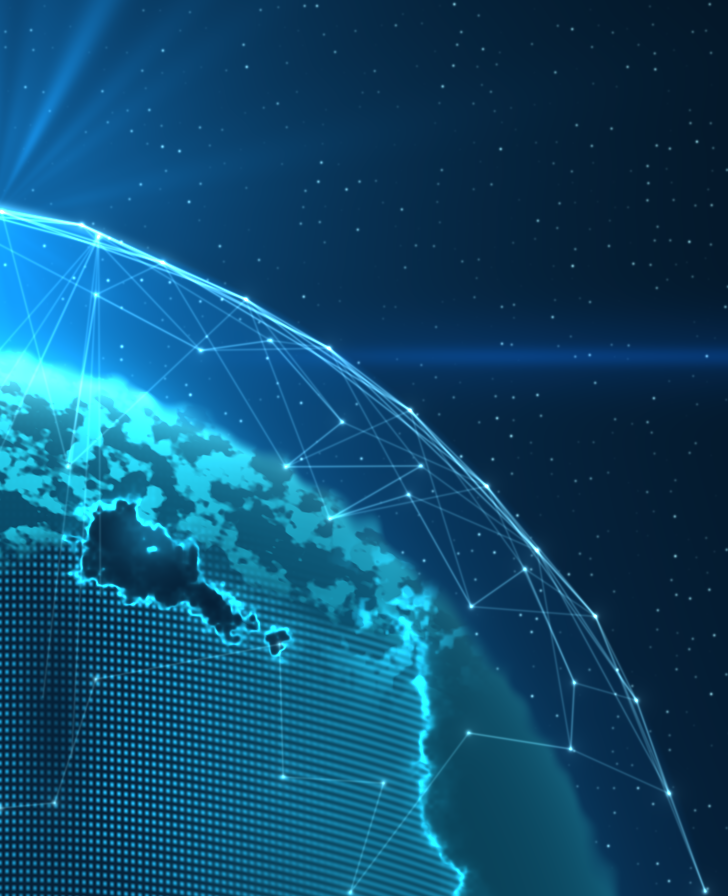
Reproduce this background procedurally as a WebGL 2 fragment shader.

```glsl
#version 300 es
precision highp float;
// A glowing dotted globe in a wireframe shell, under a starry sky with rays.
// Two circles shape globe and shell, noise makes land and coasts, and loops
// join hubs and rim nodes by thin lines. Lengths are in canvas heights.
uniform vec2 u_resolution;
out vec4 fragColor;

#define GLOBE vec3(-.130, -.237, .846)
#define SHELL vec3(-.198, -.224, 1.012)
#define SUN vec2(-.01, .755)
#define LINE_WIDTH .0014
#define DOT_GRID vec2(128., 108.)
#define STAR_CELLS 46.
#define RIM_NODES 13.

const vec3 NAVY = vec3(.015, .10, .18);
const vec3 BLUE = vec3(.06, .39, .60);
const vec3 TEAL = vec3(.09, .46, .57);
const vec3 CYAN = vec3(.13, .80, .92);
const vec3 PALE = vec3(.55, .88, .92);

const int HUBS = 21;
const vec2 hubs[HUBS] = vec2[HUBS](
  vec2(0, .098), vec2(.061, .104), vec2(.107, .242), vec2(.312, .281),
  vec2(.316, .133), vec2(.428, .126), vec2(.391, .004), vec2(.523, .182),
  vec2(.637, .164), vec2(.641, .238), vec2(.586, .365), vec2(.526, .323),
  vec2(.456, .448), vec2(.368, .421), vec2(.47, .48), vec2(.319, .479),
  vec2(.382, .529), vec2(.302, .62), vec2(.224, .609), vec2(.107, .671),
  vec2(.076, .479));

float hash(vec2 p) {
  p = fract(p * vec2(.1031, .1137));
  p += dot(p, p.yx + 33.33);
  return fract((p.x + p.y) * p.x * 17.3);
}
float noise(vec2 p) {
  vec2 i = floor(p), f = fract(p);
  f = f * f * (3. - 2. * f);
  return mix(mix(hash(i), hash(i + vec2(1, 0)), f.x),
             mix(hash(i + vec2(0, 1)), hash(i + 1.), f.x), f.y);
}
float fbm(vec2 p) {
  return .55 * noise(p) + .28 * noise(p * 2.1 + 7.) + .17 * noise(p * 4.3 + 19.);
}
float bell(float x, float width) { x /= width; return exp(-x * x); }
float fade(float a, float b, float x) { return 1. - smoothstep(a, b, x); }

// Distance to a segment whose thickness tapers from ra to rb
float taper(vec2 p, vec2 a, vec2 b, float ra, float rb) {
  vec2 ab = b - a;
  float t = clamp(dot(p - a, ab) / dot(ab, ab), 0., 1.);
  return length(p - a - ab * t) - mix(ra, rb, t);
}
float link(vec2 p, vec2 a, vec2 b) { return bell(taper(p, a, b, 0., 0.), LINE_WIDTH); }
float spark(vec2 p, vec2 c) {
  float d = length(p - c);
  return bell(d, .0032) + .2 * exp(-d * 120.);
}
vec2 rimNode(float i) {
  float angle = .24 + .104 * i + .035 * (hash(vec2(i, 3)) - .5);
  float radius = SHELL.z + .016 * (hash(vec2(i, 8)) - .6);
  return SHELL.xy + radius * vec2(cos(angle), sin(angle));
}

vec3 sky(vec2 p) {
  vec2 q = p - SUN;
  float d = length(q), angle = atan(q.y, q.x);
  vec3 c = NAVY * mix(.4, 1.45, exp(-1.6 * max(p.x + .6 * p.y - .65, 0.)));
  c += BLUE * .72 * exp(-3.6 * d);
  // Rays fan out from the sun
  float rays = .7 * bell(angle - 1.09, .07) + .25 * bell(angle - .83, .07)
             + .4 * noise(vec2(angle * 9., 2));
  c += BLUE * .7 * rays * exp(-2.8 * d) * smoothstep(0., .12, d) * smoothstep(-.2, .1, q.y);
  // Horizontal flare
  float flare = .55 * bell(p.y - .602, .011) + .4 * bell(p.y - .605, .045);
  c += vec3(.01, .12, .28) * flare * smoothstep(.15, .6, p.x);
  // Stars, one per cell
  vec2 cell = floor(p * STAR_CELLS);
  float seed = hash(cell + 5.);
  vec2 offset = .2 + .6 * vec2(hash(cell + 31.), hash(cell + 77.));
  float star = bell(length(fract(p * STAR_CELLS) - offset), .045 + .035 * seed);
  return c + vec3(.45, .6, .58) * star * pow(seed, 5.);
}

vec3 globe(vec2 p, float depth) {
  float detail = fbm(p * 42.);
  float speckle = fbm(mat2(.9, .45, -.45, .9) * p * vec2(42, 62) + 3.);
  float patches = noise(p * vec2(13, 22) + 4.);
  float right = smoothstep(.1, .42, p.x);
  vec3 c = mix(vec3(.02, .13, .22), vec3(.035, .25, .34), right);
  // Cloud band follows the rim and narrows to the right
  float w = .24 - .34 * p.x;
  float band = fade(w * .65, w, depth + .06 * (patches - .5)) * fade(.43, .52, p.x);
  // Dotted land west of the coast, its rows bending with the sphere
  float coast = .475 + .04 * fade(0., .1, p.y) - .05 * smoothstep(.27, .34, p.y) + .035 * (detail - .5);
  vec2 wave = .5 + .5 * cos(6.2832 * DOT_GRID * vec2(p.x, p.y + .35 * p.x * p.x));
  float dots = wave.y * mix(wave.x, .6, right) * mix(1.15, .62, right);
  dots *= (1. - .75 * bell(p.x - .06, .04) * bell(p.y - .2, .14)) * mix(.7, 1.1, noise(p * 9.));
  float land = fade(coast - .004, coast + .004, p.x) * (1. - .85 * band);
  c += TEAL * land * (1.2 * dots + .12 * right);
  // Bright clots over a dim haze
  float clots = smoothstep(.44, .62, speckle + .16 * (patches - .5));
  c = mix(c, mix(vec3(.03, .3, .42), CYAN, clots * (1. - .5 * right)), band * .9);
  c += CYAN * .7 * smoothstep(.45, .65, detail) * bell(length(p - vec2(.445, .31)), .06);
  // Dark bay with a glowing shore
  float bay = taper(p, vec2(.125, .393), vec2(.31, .283), .045, .003) + .075 * (detail - .5);
  vec3 water = NAVY * 1.1 + TEAL * .75 * patches * bell(length(p - vec2(.17, .405)), .045);
  c = mix(c, water, fade(-.008, .005, bay));
  float shore = mix(.4, .85, smoothstep(.35, .6, speckle));
  c += CYAN * (shore * bell(bay, .0055) + .12 * bell(bay, .02));
  c += CYAN * (shore * bell(p.x - coast, .006) + .13 * bell(p.x - coast, .02)) * fade(.27, .34, p.y);
  // Rim light, strongest at the left
  c += CYAN * fade(.1, .38, p.x) * .75 * exp(-depth * 24.);
  return c + vec3(.5, .4, .25) * exp(-depth * 28. - p.x * 5.) + TEAL * .22 * exp(-depth * 18.);
}

void main() {
  vec2 p = gl_FragCoord.xy / u_resolution.y;
  float depth = GLOBE.z - length(p - GLOBE.xy), shell = SHELL.z - length(p - SHELL.xy);
  vec3 c = sky(p);
  c += smoothstep(-.004, .006, shell) * (vec3(.01, .22, .36) * exp(-p.x * 4.) + NAVY * .15);
  c += TEAL * exp(min(depth, 0.) * 30.) * (.08 + .75 * fade(0., .36, p.x));
  float soft = .006 + .012 * noise(p * 30.);
  c = mix(c, globe(p, max(depth, 0.)), smoothstep(-soft, soft, depth + .016 * (noise(p * 38.) - .5)));

  // Network: rim chords, hub path and spokes
  float net = 0., glow = 0.;
  for (float i = 0.; i < RIM_NODES; i++) {
    vec2 a = rimNode(i);
    for (float j = 1.; j < 4.; j++) net += link(p, a, rimNode(i + j)) * (.22 + .035 * i);
    glow += .6 * spark(p, a);
  }
  for (int i = 0; i < HUBS; i++) {
    vec2 a = hubs[i], arm = a - SHELL.xy;
    if (i + 1 < HUBS) net += (i < 7 ? .2 : .34) * link(p, a, hubs[i + 1]);
    glow += .5 * spark(p, a);
    if (i < 8) continue;
    float k = floor((atan(arm.y, arm.x) - .24) / .104 + .5);
    net += .2 * (link(p, a, rimNode(k - 1.)) + link(p, a, rimNode(k + 2.)));
  }
  // Threads falling from the brightest node
  vec2 crown = vec2(.11, .736);
  for (float k = 0.; k < 7.; k++)
    net += .16 * link(p, crown, vec2(-.08 + .032 * k, .12 + .5 * hash(vec2(k, 4))));
  glow += spark(p, crown) + .3 * bell(shell, .006) * fade(.02, .26, p.x);
  fragColor = vec4(min(c + PALE * (net * .75 + glow), 1.), 1);
}
```
